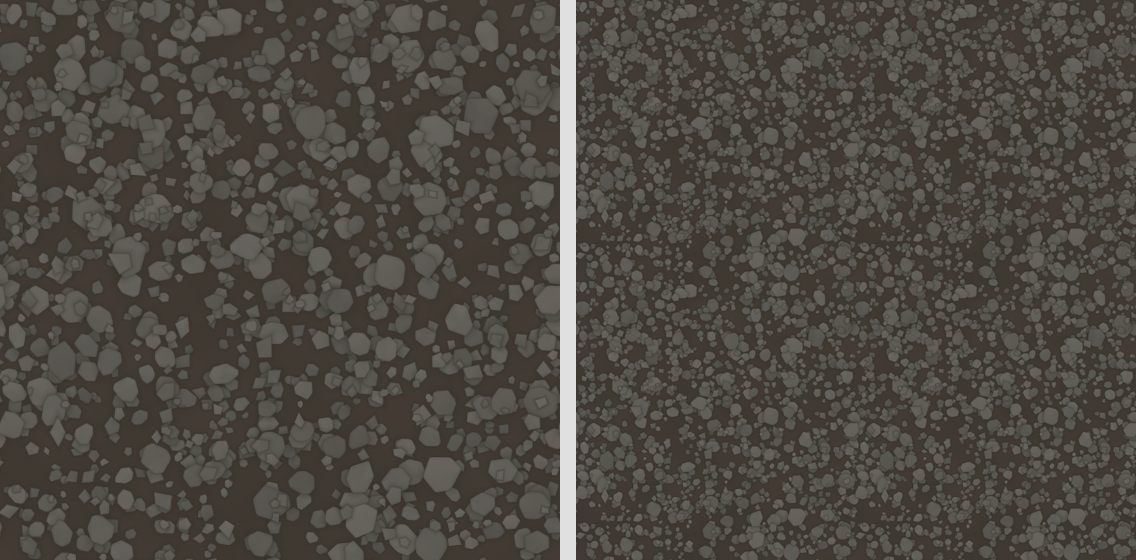
Left, the tile; right, the same tile 2 across and 2 down.
This texture is drawn by a Shadertoy shader. Its source:

```glsl
const vec3 SOIL_DARK = vec3(0.242, 0.217, 0.188);
const vec3 SOIL_LIGHT = vec3(0.268, 0.236, 0.206);
const vec3 SHADOW = vec3(0.196, 0.182, 0.160);
const vec3 STONE_DARK = vec3(0.308, 0.300, 0.280);
const vec3 STONE_LIGHT = vec3(0.394, 0.382, 0.362);
const int LAYERS = 7;
const int CELLS[LAYERS] = int[](38, 28, 22, 16, 12, 25, 42); // bottom to top
const float CHANCE[LAYERS] = float[](0.29, 0.35, 0.42, 0.48, 0.45, 0.20, 0.10);
const float CLUSTERING = 0.8;       // share of the chance
const float RADIUS_MIN = 0.27;      // in cells
const float RADIUS_MAX = 0.43;
const float CORNER_SHARPNESS = 20.0;
const float FACET_SHARPNESS = 45.0;
const float FACET_CONTRAST = 0.06;
const float SHADOW_WIDTH = 0.018;
const float SHADOW_STRENGTH = 0.28;
const float CONTACT_WIDTH = 0.004;
const float CONTACT_STRENGTH = 0.16;
const vec2 LIGHT_DIR = vec2(-0.5, 0.866);
const float TAU = 6.2831853;

vec3 hash(ivec3 seed) {
    uvec3 v = uvec3(seed) * 1664525u + 1013904223u;
    v.x += v.y * v.z; v.y += v.z * v.x; v.z += v.x * v.y;
    v ^= v >> 16u;
    v.x += v.y * v.z; v.y += v.z * v.x; v.z += v.x * v.y;
    return vec3(v >> 8u) / 16777216.0;
}

ivec2 wrap(ivec2 cell, int count) {
    return (cell + count) % count;
}

float tiledNoise(vec2 uv, int count, int seed) {
    vec2 p = uv * float(count);
    ivec2 c = ivec2(floor(p));
    vec2 f = smoothstep(0.0, 1.0, fract(p));
    float a = hash(ivec3(wrap(c, count), seed)).x;
    float b = hash(ivec3(wrap(c + ivec2(1, 0), count), seed)).x;
    float d = hash(ivec3(wrap(c + ivec2(0, 1), count), seed)).x;
    float e = hash(ivec3(wrap(c + ivec2(1, 1), count), seed)).x;
    return mix(mix(a, b, f.x), mix(d, e, f.x), f.y);
}

// Convex faceted stone of unit radius: x = signed distance, y = facet light
vec2 stoneShape(vec2 p, ivec3 id, int sides) {
    float outline = 0.0, weightSum = 0.0, lightSum = 0.0;
    for (int i = 0; i < sides; i++) {
        vec3 h = hash(id + ivec3(0, 0, 100 * (i + 1)));
        float angle = TAU * (float(i) + 0.38 * h.x) / float(sides);
        vec2 dir = vec2(cos(angle), sin(angle));
        float along = dot(p, dir);
        float edge = along - mix(0.78, 1.0, h.y);
        outline += exp(CORNER_SHARPNESS * edge);

        // Steep side facet and shallow top facet share one direction
        float side = -edge * mix(1.3, 3.0, h.z);
        float top = mix(0.40, 0.52, h.z) - 0.24 * along;
        float sideWeight = exp(-FACET_SHARPNESS * max(side, 0.0));
        float topWeight = exp(-FACET_SHARPNESS * max(top, 0.0));
        float tone = h.y - 0.5;
        lightSum += sideWeight * (tone - 0.45) + topWeight * tone;
        weightSum += sideWeight + topWeight;
    }
    return vec2(log(outline) / CORNER_SHARPNESS, lightSum / weightSum);
}

void addStone(inout vec3 color, vec2 uv, ivec2 cell, int layer, float pixel) {
    int count = CELLS[layer];
    float size = 1.0 / float(count);
    ivec2 home = wrap(cell, count);
    ivec3 id = ivec3(home, layer * 1000);
    vec3 place = hash(id);
    vec3 look = hash(id + ivec3(0, 0, 17));
    vec3 form = hash(id + ivec3(0, 0, 31));

    float density = tiledNoise((vec2(home) + 0.5) * size, 9, 5) - 0.5;
    if (place.z > CHANCE[layer] * (1.0 + CLUSTERING * density)) return;

    float radius = size * mix(RADIUS_MIN, RADIUS_MAX, look.x);
    vec2 p = uv - (vec2(cell) + 0.1 + 0.8 * place.xy) * size;
    if (length(p) > 1.45 * radius + SHADOW_WIDTH) return;

    // Rotate and stretch
    float turn = TAU * form.x;
    vec2 axis = vec2(cos(turn), sin(turn));
    vec2 q = vec2(dot(p, axis), dot(p, vec2(-axis.y, axis.x))) / radius;
    q.y *= mix(1.0, 1.35, form.y);
    int sides = (count > 24 ? 4 : 6) + int(form.z * 3.0);
    vec2 shape = stoneShape(q, id, sides);
    float d = shape.x * radius;

    // Soft occlusion on whatever lies below, larger stones cast more
    float reach = min(SHADOW_WIDTH, 0.8 * radius);
    float wide = 1.0 - smoothstep(-0.3 * reach, reach, d);
    float contact = 1.0 - smoothstep(0.0, CONTACT_WIDTH, d);
    color = mix(color, SHADOW, SHADOW_STRENGTH * wide + CONTACT_STRENGTH * contact);

    // Facets, overall slant and worn rim
    float depth = float(layer) / float(LAYERS - 1);
    vec3 stone = mix(STONE_DARK, STONE_LIGHT, clamp(0.15 + 0.3 * depth + 0.75 * look.y, 0.0, 1.0));
    stone *= mix(vec3(0.99, 1.0, 0.99), vec3(1.015, 1.0, 0.985), look.z);
    stone *= 1.0 + FACET_CONTRAST * shape.y + 0.025 * dot(p, LIGHT_DIR) / radius;
    stone *= 1.0 - 0.07 * smoothstep(-0.0025, 0.0, d);
    color = mix(color, stone, 1.0 - smoothstep(-pixel, pixel, d));
}

void mainImage(out vec4 fragColor, in vec2 fragCoord) {
    vec2 uv = fragCoord / iResolution.xy;
    float pixel = 0.8 / iResolution.y;

    // Soil
    float soil = 0.65 * tiledNoise(uv, 8, 71) + 0.35 * tiledNoise(uv, 23, 72);
    vec3 color = mix(SOIL_DARK, SOIL_LIGHT, soil);

    // Stones, painted from the lowest layer up
    for (int layer = 0; layer < LAYERS; layer++) {
        ivec2 cell = ivec2(floor(uv * float(CELLS[layer])));
        for (int y = -1; y <= 1; y++)
            for (int x = -1; x <= 1; x++)
                addStone(color, uv, cell + ivec2(x, y), layer, pixel);
    }
    fragColor = vec4(color, 1.0);
}
```
